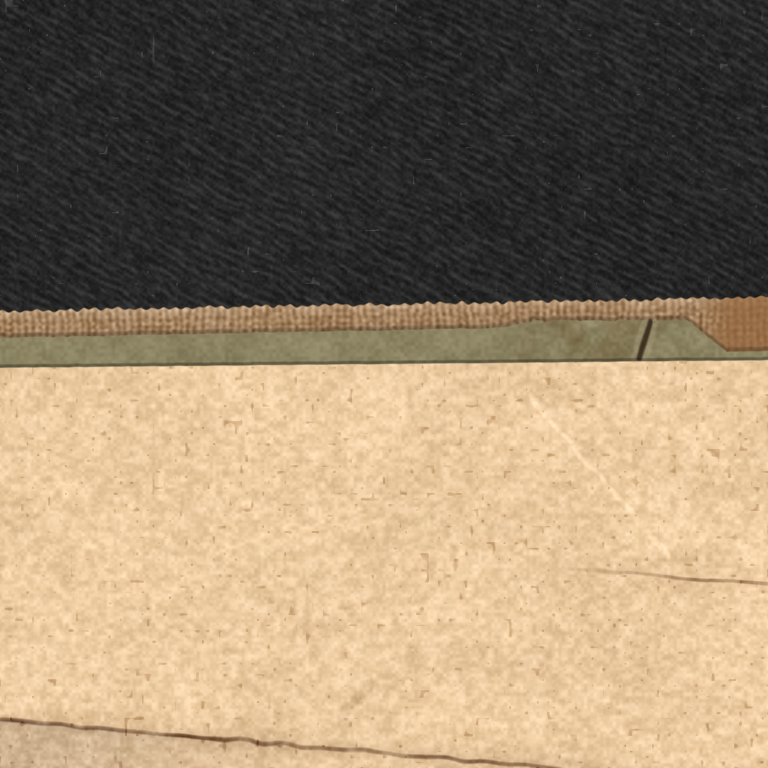
Give the GLSL for this texture, as a Shadertoy shader.

```glsl
// Dark twill cloth above a bound edge: a ribbed tan strip, a torn olive band
// and speckled cream paper with creases. Slanted edges split the layers;
// value noise gives the grain, and segment distances draw folds and cracks.

float hash(vec2 p) {
    vec3 q = fract(p.xyx * vec3(0.1031, 0.1030, 0.0973));
    q += dot(q, q.yzx + 33.33);
    return fract((q.x + q.y) * q.z);
}

float noise(vec2 p) {
    vec2 i = floor(p), f = fract(p);
    f = f * f * (3.0 - 2.0 * f);
    return mix(mix(hash(i), hash(i + vec2(1, 0)), f.x),
               mix(hash(i + vec2(0, 1)), hash(i + vec2(1, 1)), f.x), f.y);
}

float fbm(vec2 p) {
    float sum = 0.0, gain = 0.5;
    for (int i = 0; i < 4; i++) {
        sum += gain * noise(p);
        p = mat2(1.6, 1.2, -1.2, 1.6) * p + 7.3;
        gain *= 0.5;
    }
    return sum / 0.9375;
}

float segment(vec2 p, vec2 a, vec2 b) {
    vec2 d = b - a;
    return length(p - a - d * clamp(dot(p - a, d) / dot(d, d), 0.0, 1.0));
}

// Soft stroke of half width w around a distance d.
float stroke(float d, float w) {
    return 1.0 - smoothstep(w * 0.3, w * 1.5, d);
}

// Coverage of the side where d is positive.
float cover(float d) {
    float w = max(0.0014, 0.8 / iResolution.y);
    return smoothstep(-w, w, d);
}

vec3 twill(vec2 p) {
    float warp = 0.8 * noise(p * 28.0);
    float rows = sin(6.2832 * (p.x * 40.0 + p.y * 78.0 + warp));
    float threads = noise(vec2(p.x * 150.0 + p.y * 80.0, p.y * 190.0 + p.x * 60.0));
    float grain = noise(p * 300.0);
    float v = 0.153 + 0.024 * rows * (0.4 + threads)
            + 0.075 * (threads - 0.5) + 0.055 * (grain - 0.5)
            + 0.035 * (fbm(p * 5.0) - 0.5);
    v += 0.12 * smoothstep(0.93, 1.0, noise(p * 130.0 + 31.0));
    return max(v, 0.04) * vec3(0.995, 1.0, 1.01);
}

vec3 ribbedCloth(vec2 p, float depth) {
    float rib = sin(6.2832 * (p.x * 108.0 + 0.5 * noise(p * 40.0)));
    float row = sin(depth * 720.0);
    float grain = noise(p * 230.0);
    vec3 c = mix(vec3(0.60, 0.46, 0.32), vec3(0.66, 0.54, 0.41), fbm(p * 18.0));
    c += 0.055 * rib + 0.025 * row + 0.16 * (grain - 0.5);
    c += vec3(0.07, 0.075, 0.08) * stroke(abs(depth - 0.004), 0.005);
    return mix(c, vec3(0.57, 0.39, 0.23), 0.65 * smoothstep(0.90, 0.96, p.x));
}

vec3 oliveBand(vec2 p) {
    vec3 c = vec3(0.545, 0.515, 0.385) + 0.10 * (fbm(p * 45.0) - 0.5);
    c += 0.07 * (noise(p * 210.0) - 0.5);
    float worn = smoothstep(0.62, 0.74, p.x) * smoothstep(0.94, 0.80, p.x);
    return c - worn * vec3(0.05, 0.07, 0.07) * smoothstep(0.3, 0.7, fbm(p * 35.0));
}

vec3 paper(vec2 p) {
    float blotch = fbm(p * vec2(12.0, 16.0));
    float fibre = noise(p * vec2(105.0, 125.0));
    float grain = noise(p * 240.0);
    vec3 c = vec3(0.93, 0.80, 0.635) + 0.07 * (blotch - 0.5);
    c += vec3(0.09, 0.10, 0.11) * (fibre - 0.5) + 0.08 * (grain - 0.5);
    c -= vec3(0.12, 0.14, 0.15) * smoothstep(0.84, 0.98, noise(p * 140.0 + 9.0));

    // Pale diagonal fold and faint dark fold on the right.
    float wobble = 0.004 * (noise(p * 45.0) - 0.5);
    float pale = segment(p + wobble, vec2(0.69, 0.485), vec2(0.87, 0.275));
    c += vec3(0.06, 0.065, 0.07) * stroke(pale, 0.0035);
    float faint = segment(p + wobble, vec2(0.72, 0.262), vec2(1.02, 0.237));
    float fade = smoothstep(0.70, 0.92, p.x) * (0.5 + noise(p * 40.0));
    c -= vec3(0.21, 0.22, 0.20) * fade * stroke(faint, 0.0024);

    // Deep crease along the bottom, greyer below it.
    float below = 0.063 - 0.087 * p.x - p.y + 0.005 * (noise(p * 38.0) - 0.5);
    c -= vec3(0.10, 0.08, 0.05) * cover(below) * smoothstep(0.5, 0.0, p.x);
    c -= vec3(0.09, 0.09, 0.08) * exp(-abs(below) * 90.0);
    c -= vec3(0.34, 0.34, 0.30) * (0.4 + 0.8 * noise(p * 50.0)) * stroke(abs(below), 0.003);

    // Small stain above the crease.
    float stain = segment(p, vec2(0.445, 0.068), vec2(0.48, 0.108));
    return c - 0.17 * stroke(stain, 0.008) * fbm(p * 90.0);
}

void mainImage(out vec4 fragColor, in vec2 fragCoord) {
    vec2 p = fragCoord / iResolution.xy;
    float rough = noise(p * vec2(90.0, 20.0)) - 0.5;

    // Heights of the three layer edges, the middle one torn on the right.
    float clothTop = 0.595 + 0.018 * p.x + 0.004 * rough + 0.0012 * sin(p.x * 420.0);
    float paperTop = 0.521 + 0.010 * p.x + 0.0008 * rough;
    float bandTop = 0.560 + 0.020 * p.x + 0.010 * smoothstep(0.62, 0.74, p.x);
    bandTop += 0.012 * rough * smoothstep(0.6, 0.75, p.x) + 0.0015 * rough;
    bandTop = min(bandTop, 0.583 - 0.80 * max(p.x - 0.895, 0.0));
    bandTop = max(bandTop, paperTop + 0.012 * smoothstep(0.93, 0.95, p.x));

    vec3 color = ribbedCloth(p, clothTop - p.y);
    color *= 1.0 - 0.22 * stroke(abs(p.y - bandTop - 0.002), 0.004);
    color = mix(color, oliveBand(p), cover(bandTop - p.y));

    // Split through the band, with a lighter torn side.
    float split = segment(p + 0.004 * rough, vec2(0.833, 0.534), vec2(0.846, 0.580));
    color += 0.07 * stroke(abs(split - 0.007), 0.004);
    color = mix(color, vec3(0.20, 0.15, 0.10), 0.85 * stroke(split, 0.0035));

    color *= 1.0 - 0.30 * stroke(abs(p.y - paperTop - 0.002), 0.0025);
    color = mix(color, paper(p), cover(paperTop - p.y));
    color = mix(color, twill(p), cover(p.y - clothTop));
    fragColor = vec4(clamp(color, 0.0, 1.0), 1.0);
}
```
